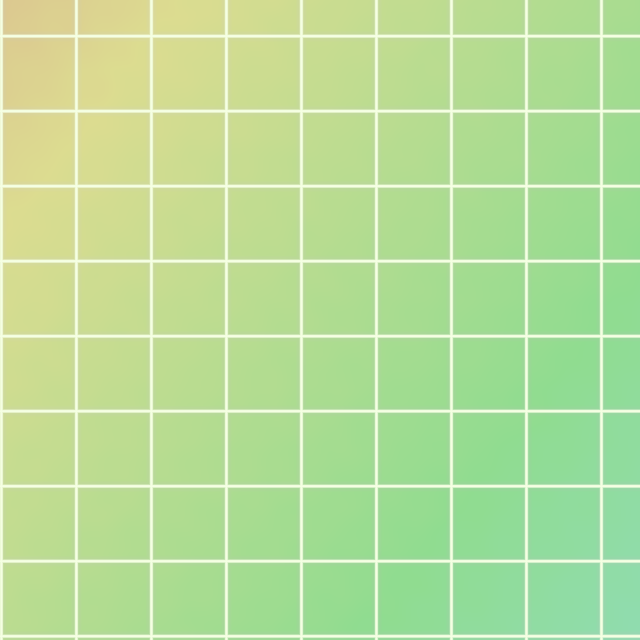
Write a Shadertoy shader that draws this pattern.

```glsl
#define PITCH 0.1172
#define ORIGIN vec2(0.0022, 0.0059)
#define LINE_WIDTH 0.0046
#define LINE_SOFTNESS 0.0016
#define HALO_WIDTH 0.010
#define HALO_STRENGTH 0.7
#define LINE_COLOR vec3(0.96, 1.0, 0.89)
#define HUE_RANGE vec2(44.0, 145.0)
#define HUE_AXIS vec2(0.57, 0.43)
#define CHANNEL_RANGE vec2(0.565, 0.862)
#define MOTTLE_SCALE 22.0
#define MOTTLE_DEGREES 3.0

vec2 hashGradient(vec2 cell) {
    vec2 h = vec2(dot(cell, vec2(127.1, 311.7)), dot(cell, vec2(269.5, 183.3)));
    return 2.0 * fract(sin(h) * 43758.5) - 1.0;
}

float gradientNoise(vec2 p) {
    vec2 i = floor(p), f = fract(p);
    vec2 u = f * f * f * (f * (f * 6.0 - 15.0) + 10.0);
    vec2 e = vec2(0.0, 1.0);
    float bottom = mix(dot(hashGradient(i), f),
                       dot(hashGradient(i + e.yx), f - e.yx), u.x);
    float top = mix(dot(hashGradient(i + e), f - e),
                    dot(hashGradient(i + e.yy), f - e.yy), u.x);
    return mix(bottom, top, u.y);
}

// Pastel colour for a hue in degrees
vec3 pastel(float hue) {
    vec3 wheel = abs(mod(hue / 60.0 + vec3(0.0, 4.0, 2.0), 6.0) - 3.0) - 1.0;
    return mix(vec3(CHANNEL_RANGE.x), vec3(CHANNEL_RANGE.y), clamp(wheel, 0.0, 1.0));
}

// Distance to the nearest grid line
float gridDistance(vec2 p) {
    vec2 offset = abs(fract((p - ORIGIN) / PITCH + 0.5) - 0.5) * PITCH;
    return min(offset.x, offset.y);
}

void mainImage(out vec4 fragColor, in vec2 fragCoord) {
    vec2 p = fragCoord / iResolution.y;

    // Diagonal hue sweep from the upper left, faintly mottled
    float sweep = dot(vec2(p.x, 1.0 - p.y), HUE_AXIS);
    float mottle = gradientNoise(p * MOTTLE_SCALE);
    vec3 color = pastel(mix(HUE_RANGE.x, HUE_RANGE.y, sweep) + MOTTLE_DEGREES * mottle);

    // Muted fringe beside the lines
    float dist = gridDistance(p);
    float halo = HALO_STRENGTH * (1.0 - smoothstep(0.4 * HALO_WIDTH, HALO_WIDTH, dist));
    vec3 muted = mix(color, vec3(dot(color, vec3(0.3, 0.55, 0.15))), 0.22);
    color = mix(color, muted, halo);

    // Pale grid with soft edges
    float blur = max(LINE_SOFTNESS, 0.75 / iResolution.y);
    float halfWidth = 0.5 * LINE_WIDTH;
    float line = 1.0 - smoothstep(halfWidth - blur, halfWidth + blur, dist);
    fragColor = vec4(mix(color, LINE_COLOR, line), 1.0);
}
```
